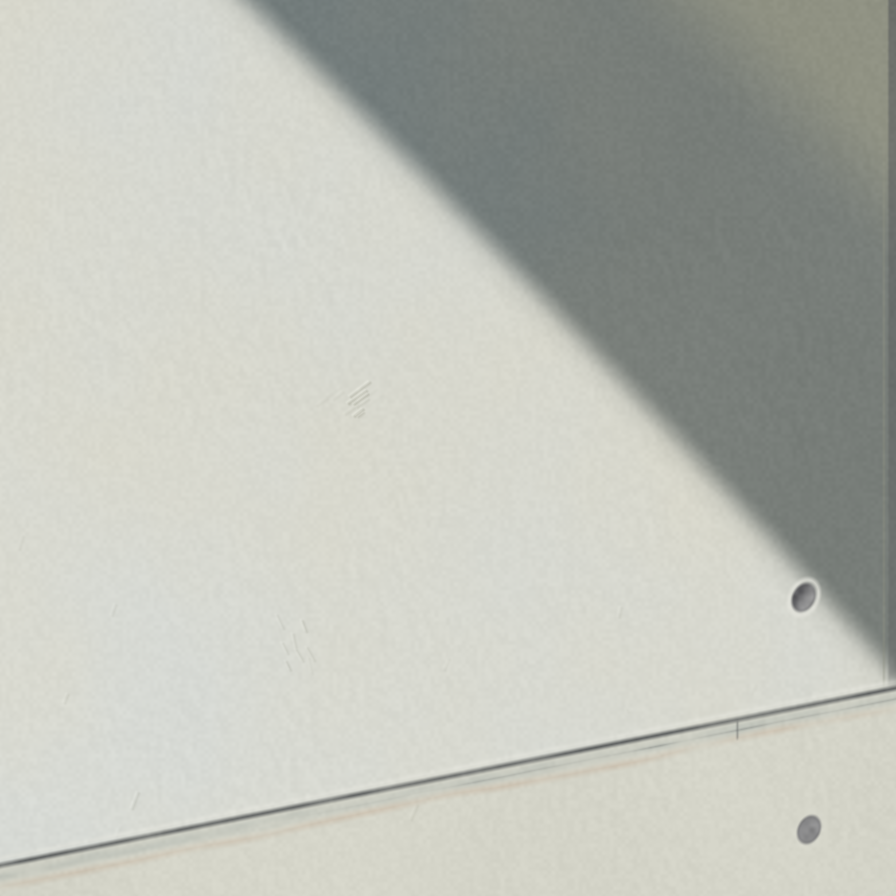
A three.js fragment shader for this texture:

```glsl
// Pale concrete panels with a diagonal soft shadow, a slanted joint and two bolt holes.
varying vec2 vUv;

const vec3 WARM_LIGHT = vec3(0.838, 0.834, 0.784);
const vec3 COOL_LIGHT = vec3(0.846, 0.857, 0.836);
const vec3 LOWER_PANEL = vec3(0.832, 0.832, 0.785);
const vec3 SHADOW = vec3(0.468, 0.490, 0.472);
const vec3 SHADOW_COOL = vec3(0.450, 0.487, 0.485);
const vec3 HALF_SHADOW = vec3(0.560, 0.568, 0.510);
const vec3 JOINT_DARK = vec3(0.36, 0.37, 0.37);
const vec3 JOINT_BEVEL = vec3(0.745, 0.760, 0.725);
const vec3 JOINT_RUST = vec3(0.790, 0.740, 0.670);
const vec3 BOLT_DARK = vec3(0.38, 0.38, 0.39);
const vec3 BOLT_GREY = vec3(0.57, 0.57, 0.57);
const vec3 HIGHLIGHT = vec3(0.90, 0.90, 0.87);

const float JOINT_BASE = 0.034;
const float JOINT_SLOPE = 0.198;
const float SEAM_X = 0.9925;
const vec2 UPPER_BOLT = vec2(0.897, 0.333);
const vec2 LOWER_BOLT = vec2(0.903, 0.074);
const float BOLT_RADIUS = 0.0155;
const float GRAIN = 0.022;
const float RELIEF = 0.020;
const float MOTTLE = 0.030;
const int SCRATCHES = 12;

float hash(vec2 p) {
  vec3 q = fract(p.xyx * 0.1031);
  q += dot(q, q.yzx + 33.33);
  return fract((q.x + q.y) * q.z);
}

float noise(vec2 p) {
  vec2 i = floor(p), f = fract(p);
  f = f * f * (3.0 - 2.0 * f);
  return mix(mix(hash(i), hash(i + vec2(1.0, 0.0)), f.x),
             mix(hash(i + vec2(0.0, 1.0)), hash(i + 1.0), f.x), f.y);
}

float fbm(vec2 p) {
  float sum = 0.0, amp = 0.5;
  for (int i = 0; i < 4; i++) {
    sum += amp * noise(p);
    p = p * 2.03 + 17.0;
    amp *= 0.5;
  }
  return sum;
}

// Soft band of the given half width around zero
float band(float d, float halfWidth, float blur) {
  return 1.0 - smoothstep(halfWidth - blur, halfWidth + blur, abs(d));
}

float segment(vec2 p, vec2 a, vec2 b) {
  vec2 v = b - a;
  return length(p - a - v * clamp(dot(p - a, v) / dot(v, v), 0.0, 1.0));
}

// Dents around a centre: x is the dark side, y the lit side
vec2 scratches(vec2 p, vec2 centre, vec2 spread, vec2 lean, float seed) {
  vec2 mark = vec2(0.0);
  for (int i = 0; i < SCRATCHES; i++) {
    vec2 id = vec2(float(i) + 3.0, seed);
    vec2 a = centre + spread * (vec2(hash(id), hash(id + 41.0)) - 0.5);
    vec2 b = a + lean * (0.4 + hash(id + 83.0)) + 0.006 * (hash(id + 127.0) - 0.5);
    float weight = hash(id + 9.0);
    mark.x = max(mark.x, weight * band(segment(p, a, b), 0.0012, 0.0022));
    mark.y = max(mark.y, weight * band(segment(p + vec2(0.003, -0.002), a, b), 0.001, 0.002));
  }
  return mark;
}

vec3 addBolt(vec3 col, vec2 p, vec2 centre, float depth) {
  vec2 q = p - centre;
  q.x -= 0.2 * q.y;
  float r = length(q * vec2(1.08, 0.88));
  float side = smoothstep(-0.012, 0.012, q.x - q.y * 0.4);
  col = mix(col, HIGHLIGHT, 0.75 * depth * band(r - BOLT_RADIUS - 0.002, 0.002, 0.003));
  vec3 face = mix(BOLT_DARK, BOLT_GREY, mix(0.8, side, depth)) + 0.12 * (noise(p * 150.0) - 0.5);
  face = mix(face, BOLT_DARK, 0.5 * band(r - BOLT_RADIUS * 0.85, 0.001, 0.003));
  return mix(col, face, 1.0 - smoothstep(BOLT_RADIUS - 0.004, BOLT_RADIUS + 0.001, r));
}

void main() {
  vec2 p = vUv;
  float cloud = fbm(p * vec2(5.0, 4.0)) - 0.47;
  float joint = p.y - JOINT_BASE - JOINT_SLOPE * p.x;

  // Sunlit panels with dents
  float warmth = clamp(0.55 * p.y + 0.30 * p.x + 1.5 * cloud, 0.0, 1.0);
  vec3 col = mix(COOL_LIGHT, WARM_LIGHT, warmth);
  col = mix(LOWER_PANEL, col, smoothstep(-0.004, 0.004, joint));
  vec2 marks = scratches(p, vec2(0.378, 0.545), vec2(0.06, 0.025), vec2(0.016, 0.012), 1.0);
  marks += 0.6 * scratches(p, vec2(0.33, 0.29), vec2(0.04, 0.07), vec2(0.007, -0.015), 5.0);
  marks += 0.6 * scratches(p, vec2(0.42, 0.27), vec2(0.85, 0.50), vec2(0.004, 0.012), 9.0);
  col += 0.05 * marks.y - vec3(0.11, 0.11, 0.12) * marks.x;

  // Diagonal shadow, paler towards the upper right corner
  float run = p.x - 0.28;
  float edge = (p.y - 1.0 + 0.98 * run + 0.084 * run * run) * 0.71;
  float corner = (p.y - 1.0 + 0.96 * (p.x - 0.735)) * 0.72;
  vec3 shade = mix(SHADOW_COOL, SHADOW, smoothstep(0.35, 0.80, p.x + 0.6 * cloud));
  shade = mix(shade, HALF_SHADOW, smoothstep(-0.045, 0.085, corner));
  float covered = 0.18 * smoothstep(-0.045, 0.0, edge) + 0.82 * smoothstep(-0.022, 0.017, edge);
  col = mix(col, shade, covered * smoothstep(-0.002, 0.004, joint));

  // Slanted joint with worn bevel, patchy rust and a small notch
  float wear = noise(vec2(p.x * 30.0, joint * 150.0));
  float lip = 0.019 + 0.006 * noise(vec2(p.x * 14.0, 2.0));
  col = mix(col, HIGHLIGHT, 0.5 * band(joint - 0.008, 0.002, 0.003) * (1.0 - covered));
  col = mix(col, JOINT_BEVEL, (0.35 + 0.6 * wear) * band(joint + 0.011, 0.006, 0.005));
  col = mix(col, JOINT_RUST, (0.2 + 0.7 * noise(p * 23.0)) * band(joint + lip, 0.003, 0.005));
  col = mix(col, JOINT_DARK, 0.35 * wear * smoothstep(0.2, 0.7, p.x) * band(joint + 0.012, 0.001, 0.002));
  col = mix(col, JOINT_DARK, (0.75 + 0.25 * wear) * band(joint, 0.0024, 0.0030));
  col = mix(col, JOINT_DARK, 0.5 * band(p.x - 0.823, 0.001, 0.002) * band(joint + 0.012, 0.010, 0.003));

  // Upright seam at the right border
  float above = smoothstep(0.0, 0.02, joint);
  col = mix(col, HALF_SHADOW, 0.5 * above * band(p.x - SEAM_X + 0.006, 0.001, 0.002));
  col = mix(col, JOINT_DARK, above * (0.25 + 0.45 * p.y) * smoothstep(SEAM_X - 0.003, SEAM_X + 0.001, p.x));
  col = addBolt(col, p, UPPER_BOLT, 1.0);
  col = addBolt(col, p, LOWER_BOLT, 0.15);

  // Mottling, embossed plaster relief and fine grain
  float relief = noise(p * vec2(120.0, 80.0)) - noise((p + 0.004) * vec2(120.0, 80.0));
  col += MOTTLE * cloud + RELIEF * relief * noise(p * 11.0) + GRAIN * (noise(p * 230.0) - 0.5);
  gl_FragColor = vec4(col, 1.0);
}
```
